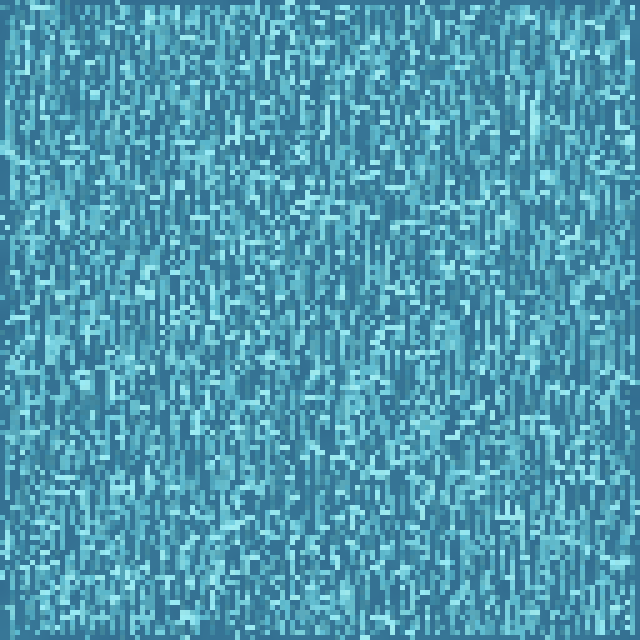
Reproduce this texture procedurally as a WebGL 1 fragment shader.

```glsl
precision highp float;
// Draws a fine mosaic of teal and pale cyan blocks over a deep blue ground.

uniform vec2 u_resolution;

#define CELLS 128.0        // blocks across the canvas
#define JOIN_MASK 0.60     // chance that a block continues the one below
#define JOIN_SHADE 0.50    // chance that its shade continues as well
#define DARK_LEVEL 0.05    // contrast level under which the ground shows
#define SIDE_WEIGHT 0.35   // how strongly side neighbours push apart
#define PAIR_SHARE 0.08    // share of wide bright blocks
#define EDGE_DARK 0.75     // chance of ground along the canvas edge
#define JITTER 0.035       // colour variation from block to block

const vec3 GROUND = vec3(0.21, 0.45, 0.58);
const vec3 DEEP_TEAL = vec3(0.25, 0.53, 0.63);
const vec3 TEAL = vec3(0.33, 0.65, 0.73);
const vec3 AQUA = vec3(0.38, 0.73, 0.80);
const vec3 LIGHT_AQUA = vec3(0.48, 0.82, 0.87);
const vec3 PALE_CYAN = vec3(0.60, 0.91, 0.94);

float hash(vec2 p, float salt) {
  vec3 q = fract(vec3(p.xyx + salt * 17.3) * vec3(0.1031, 0.1030, 0.0973));
  q += dot(q, q.yzx + 33.33);
  return fract((q.x + q.y) * q.z);
}

// Smooth value noise for slow drifts of the ground
float noise(vec2 p) {
  vec2 i = floor(p);
  vec2 f = fract(p);
  f = f * f * (3.0 - 2.0 * f);
  float low = mix(hash(i, 9.0), hash(i + vec2(1.0, 0.0), 9.0), f.x);
  float high = mix(hash(i + vec2(0.0, 1.0), 9.0), hash(i + 1.0, 9.0), f.x);
  return mix(low, high, f.y);
}

// Random value shared by all the blocks of one vertical run
float runValue(vec2 cell, float join, float salt) {
  for (int i = 0; i < 8; i++) {
    if (hash(cell, salt) > join) break;
    cell.y -= 1.0;
  }
  return hash(cell, salt + 1.0);
}

vec3 shadeColor(float shade) {
  vec3 color = DEEP_TEAL;
  color = mix(color, TEAL, step(0.236, shade));
  color = mix(color, AQUA, step(0.527, shade));
  color = mix(color, LIGHT_AQUA, step(0.836, shade));
  return mix(color, PALE_CYAN, step(0.96, shade));
}

vec3 mosaic(vec2 uv) {
  vec2 cell = floor(uv * CELLS);
  vec2 side = vec2(1.0, 0.0);

  // Vertical bars that contrast with their side neighbours
  float contrast = runValue(cell, JOIN_MASK, 1.0)
    - SIDE_WEIGHT * (runValue(cell - side, JOIN_MASK, 1.0)
                   + runValue(cell + side, JOIN_MASK, 1.0));
  bool lit = contrast > DARK_LEVEL;
  float shade = runValue(cell, JOIN_SHADE, 3.0);

  // Bright blocks two cells wide, shifted row by row
  float shift = floor(2.0 * hash(vec2(cell.y, 5.0), 5.0));
  vec2 pair = vec2(floor((cell.x + shift) * 0.5), cell.y);
  if (hash(pair, 6.0) < PAIR_SHARE) {
    lit = true;
    shade = mix(0.84, 1.08, hash(pair, 7.0));
  }

  // Mostly plain ground along the outermost cells
  vec2 rim = min(cell, CELLS - 1.0 - cell);
  if (min(rim.x, rim.y) < 0.5 && hash(cell, 8.0) < EDGE_DARK) lit = false;

  float drift = noise(uv * 24.0) - 0.5;
  if (!lit) return GROUND + drift * vec3(0.02, 0.04, 0.03);

  // Small changes of brightness and of warmth
  float light = hash(cell, 10.0) - 0.5;
  float warmth = hash(cell, 11.0) - 0.5;
  return shadeColor(shade) + JITTER * (light + warmth * vec3(1.2, 0.2, -0.8));
}

void main() {
  float size = min(u_resolution.x, u_resolution.y);
  vec3 color = vec3(0.0);
  // Four samples per pixel smooth the block edges
  for (int j = 0; j < 2; j++) {
    for (int i = 0; i < 2; i++) {
      vec2 offset = (vec2(float(i), float(j)) - 0.5) * 0.5;
      color += mosaic((gl_FragCoord.xy + offset) / size);
    }
  }
  gl_FragColor = vec4(color * 0.25, 1.0);
}
```
